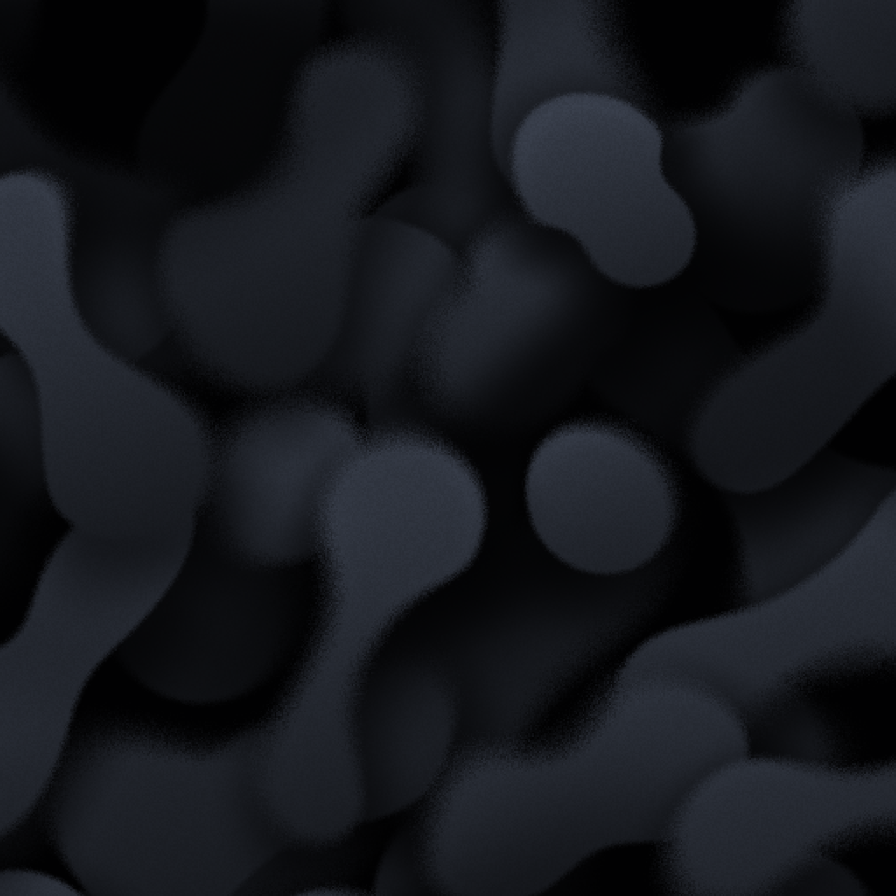
Give the GLSL for this background, as a Shadertoy shader.

```glsl
// Soft slate blobs drifting over black, seen with a shallow depth of field.
// Pinched capsules and balls are stacked back to front, bent by layered sines;
// each casts a shade, fades along the light and dissolves into fine grain.

const int   BLOB_COUNT    = 34;
const vec3  BACKDROP      = vec3(0.005, 0.005, 0.008);
const vec3  SLATE         = vec3(0.190, 0.210, 0.252);
const vec2  LIGHT_DIR     = vec2(-0.29, 0.957);
const vec2  LEVEL_RANGE   = vec2(0.52, 1.16);   // brightness, back to front
const vec2  RADIUS_RANGE  = vec2(0.118, 0.082); // size, back to front
const vec2  BLUR_RANGE    = vec2(0.005, 0.046); // sharp and blurred edges
const float HALF_LENGTH   = 0.150;
const float PINCH         = 0.62;
const float WARP          = 0.018;
const float SHADE         = 0.55;
const float SHADE_REACH   = 0.075;
const float GLOOM         = 0.80; // how far the back layers sink in dark zones
const float GRAIN_CELLS   = 512.0;
const float GRAIN_TONE    = 0.10;
const float GRAIN_SCATTER = 0.36;

vec3 hash3(vec2 p) {
    vec3 q = fract(p.xyx * vec3(0.1031, 0.1030, 0.0973));
    q += dot(q, q.yxz + 33.33);
    return fract((q.xxy + q.yzz) * q.zyx);
}

// Two octaves of crossed sines bend the outlines
vec2 layeredSines(vec2 p, float phase) {
    vec2 w = sin(p.yx * 13.0 + phase + vec2(0.0, 1.7));
    return w + 0.35 * sin(p.yx * 22.0 + p * 8.0 - phase * 1.3);
}

// Broad zones of dark (0) and light (1)
float zones(vec2 p) {
    float wave = sin(p.y * 11.0 + 1.6 * sin(p.x * 5.0 + 0.6)) + 0.7 * sin(p.x * 8.0 - p.y * 4.0 + 1.0);
    return smoothstep(-1.0, 0.6, wave);
}

// Capsule with two end radii and a narrow waist
float pinchedCapsule(vec2 p, vec2 halfAxis, vec2 radii, float pinch) {
    float lengthSq = max(dot(halfAxis, halfAxis), 1e-6);
    float h = clamp(0.5 + 0.5 * dot(p, halfAxis) / lengthSq, 0.0, 1.0);
    float waist = 16.0 * h * h * (1.0 - h) * (1.0 - h);
    float radius = mix(radii.x, radii.y, smoothstep(0.0, 1.0, h));
    return length(p - halfAxis * (2.0 * h - 1.0)) - radius * (1.0 - pinch * waist);
}

// Paints one blob and its shade over the colour below
vec3 paintBlob(vec3 below, vec2 p, int index, vec2 aspect, vec2 grain) {
    float id = float(index);
    float depth = id / float(BLOB_COUNT - 1);
    vec3 form = hash3(vec2(id * 7.0 + 3.0, 19.0));
    vec3 look = hash3(vec2(id * 5.0 + 11.0, 47.0));

    // Evenly scattered centre, random direction and proportions
    vec2 centre = (fract(0.5 + id * vec2(0.7549, 0.5698)) * 1.2 - 0.1) * aspect;
    float angle = form.x * 6.2832;
    float stretch = smoothstep(0.25, 0.55, form.y);
    vec2 axis = vec2(cos(angle), sin(angle));
    vec2 halfAxis = HALF_LENGTH * stretch * axis;
    float size = mix(RADIUS_RANGE.x, RADIUS_RANGE.y, depth);
    vec2 radii = size * mix(vec2(0.7, 1.2), vec2(1.2, 0.7), form.z);
    float pinch = PINCH * stretch * mix(0.3, 1.0, depth);

    // Balls stay nearly round, long shapes bend
    vec2 q = p - centre;
    vec2 bent = q + WARP * mix(0.3, 1.0, stretch) * layeredSines(q, look.x * 6.2832);
    float d = pinchedCapsule(bent, halfAxis, radii, pinch);
    float shadeDist = pinchedCapsule(bent + LIGHT_DIR * 0.03, halfAxis, radii, pinch);

    // Focus drifts from one side of the outline to the other
    float focus = 0.5 + 0.5 * sin(dot(q, vec2(axis.y, -axis.x)) * 14.0 + look.y * 6.2832);
    float blur = mix(BLUR_RANGE.x, BLUR_RANGE.y, focus * focus * mix(1.0, 0.5, depth));
    float cover = 1.0 - smoothstep(-blur, blur, d + blur * GRAIN_SCATTER * grain.x);

    // Light from above with a slim glow inside the lit edge
    float facing = dot(q, LIGHT_DIR) / (size + 0.5 * length(halfAxis));
    float level = mix(LEVEL_RANGE.x, LEVEL_RANGE.y, 0.55 * depth + 0.45 * look.z);
    float rim = exp(-abs(d + 0.014) * 70.0) * smoothstep(0.0, 1.0, facing);
    float tone = level * (0.84 + 0.24 * clamp(facing, -1.4, 1.0) + 0.10 * rim);
    float gloom = GLOOM * (1.0 - smoothstep(0.4, 1.0, depth)) * (1.0 - zones(p));

    float shade = 1.0 - smoothstep(-0.02, SHADE_REACH, shadeDist);
    below = mix(below, BACKDROP, SHADE * shade);
    return mix(below, mix(SLATE * tone, BACKDROP, gloom), cover);
}

void mainImage(out vec4 fragColor, in vec2 fragCoord) {
    vec2 p = fragCoord / iResolution.y;
    vec2 aspect = vec2(iResolution.x / iResolution.y, 1.0);
    vec3 speck = hash3(floor(p * GRAIN_CELLS) + 0.5);
    vec2 grain = vec2(speck.x + speck.y - 1.0, speck.z - 0.5);

    vec3 colour = BACKDROP;
    for (int i = 0; i < BLOB_COUNT; i++) {
        colour = paintBlob(colour, p, i, aspect, grain);
    }
    colour *= 1.0 + GRAIN_TONE * grain.y;
    fragColor = vec4(colour, 1.0);
}
```
